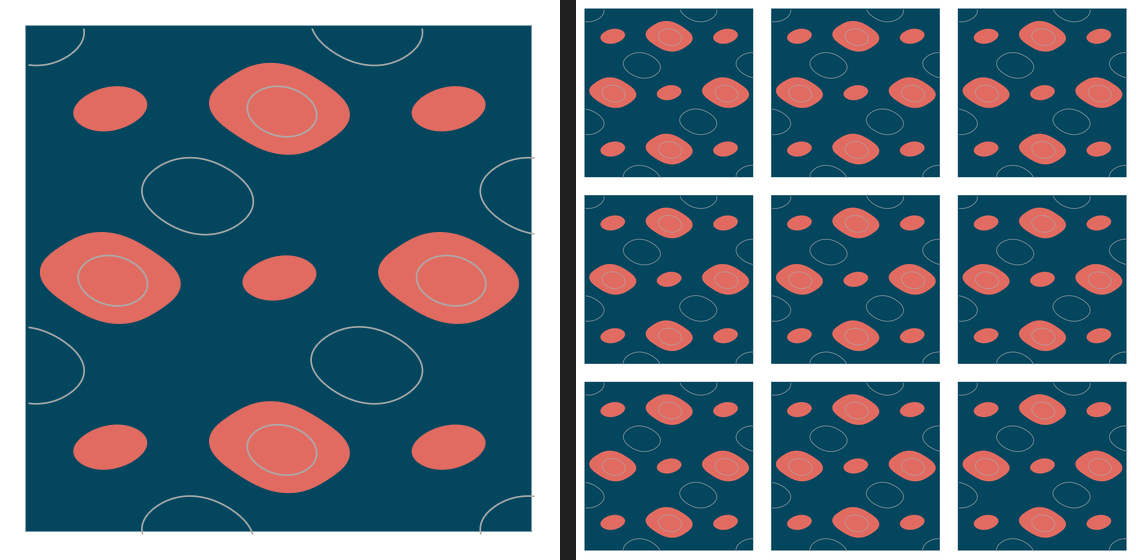
Left, the tile; right, the same tile 3 across and 3 down.
Reproduce this pattern procedurally as a WebGL 2 fragment shader.

```glsl
#version 300 es
precision highp float;
// Draws coral pebbles and thin grey rings staggered on a deep teal panel with a white margin.

uniform vec2 u_resolution;
out vec4 fragColor;

const vec3 WHITE = vec3(1.0);
const vec3 TEAL  = vec3(0.01, 0.275, 0.37);
const vec3 CORAL = vec3(0.882, 0.42, 0.38);
const vec3 GREY  = vec3(0.67, 0.67, 0.67);

const float STEP = 0.3021;                    // spacing of the 3 by 3 staggered grid
const vec2 PANEL_CENTER = vec2(0.4974, 0.5026);
const float PANEL_HALF = 0.4518;
const vec2 LINE_CLIP_SHIFT = vec2(0.0052, -0.0052);
const vec2 PEBBLE_ORIGIN = vec2(0.499, 0.5036);
const float LINE_HALF = 0.00145;

// Offset to the nearest point of a checkerboard lattice
vec2 staggered(vec2 p, float spacing) {
    vec2 u = vec2(p.x + p.y, p.x - p.y) / (2.0 * spacing);
    u -= floor(u + 0.5);
    return spacing * vec2(u.x + u.y, u.x - u.y);
}

// Skewed oval, zero on its rim; pinch flattens the diagonals into a lemon
float ovalField(vec2 p, vec2 radii, float skew, float pinch) {
    vec2 q = p / radii;
    q = (q - skew * q.yx) / (1.0 - skew * skew);
    float diagonal = 2.0 * q.x * q.y / max(dot(q, q), 1e-6);
    return length(q) - 1.0 + pinch * diagonal * diagonal;
}

// Field divided by its slope, which approximates distance to the rim
float ovalDistance(vec2 p, vec2 radii, float skew, float pinch) {
    vec2 e = vec2(0.0005, 0.0);
    float f = ovalField(p, radii, skew, pinch);
    vec2 slope = vec2(
        ovalField(p + e.xy, radii, skew, pinch) - ovalField(p - e.xy, radii, skew, pinch),
        ovalField(p + e.yx, radii, skew, pinch) - ovalField(p - e.yx, radii, skew, pinch)
    ) / (2.0 * e.x);
    return f / max(length(slope), 1.0);
}

float squareDistance(vec2 p, float halfSize) {
    vec2 d = abs(p) - halfSize;
    return max(d.x, d.y);
}

// Smooth coverage of the inside of a shape
float coverage(float dist, float pixel) {
    return clamp(0.5 - dist / pixel, 0.0, 1.0);
}

void main() {
    vec2 p = gl_FragCoord.xy / u_resolution;
    float pixel = 1.0 / min(u_resolution.x, u_resolution.y);

    // Lattices for each motif
    vec2 grid = p - PEBBLE_ORIGIN;
    vec2 smallP = staggered(grid, STEP);
    vec2 lemonP = staggered(grid - vec2(STEP, 0.0), STEP);
    vec2 ringP = staggered(grid - vec2(0.156, -0.156), STEP);

    // Filled shapes and outlines
    float pebble = ovalDistance(smallP, vec2(0.0657, 0.0402), 0.1, 0.02);
    float lemon = ovalDistance(lemonP, vec2(0.1255, 0.0819), -0.08, 0.085);
    float innerRing = ovalDistance(lemonP - vec2(0.0046, -0.0049),
                                   vec2(0.0618, 0.0449), -0.07, 0.01);
    float outerRing = ovalDistance(ringP, vec2(0.0992, 0.0685), -0.078, 0.035);
    float lines = min(abs(innerRing), abs(outerRing)) - LINE_HALF;

    // Panel and the slightly shifted window that bounds the lines
    float panel = coverage(squareDistance(p - PANEL_CENTER, PANEL_HALF), pixel);
    float lineWindow = coverage(
        squareDistance(p - PANEL_CENTER - LINE_CLIP_SHIFT, PANEL_HALF), pixel);

    vec3 color = mix(WHITE, TEAL, panel);
    color = mix(color, CORAL, coverage(min(pebble, lemon), pixel) * panel);
    color = mix(color, GREY, coverage(lines, pixel) * lineWindow);
    fragColor = vec4(color, 1.0);
}
```
